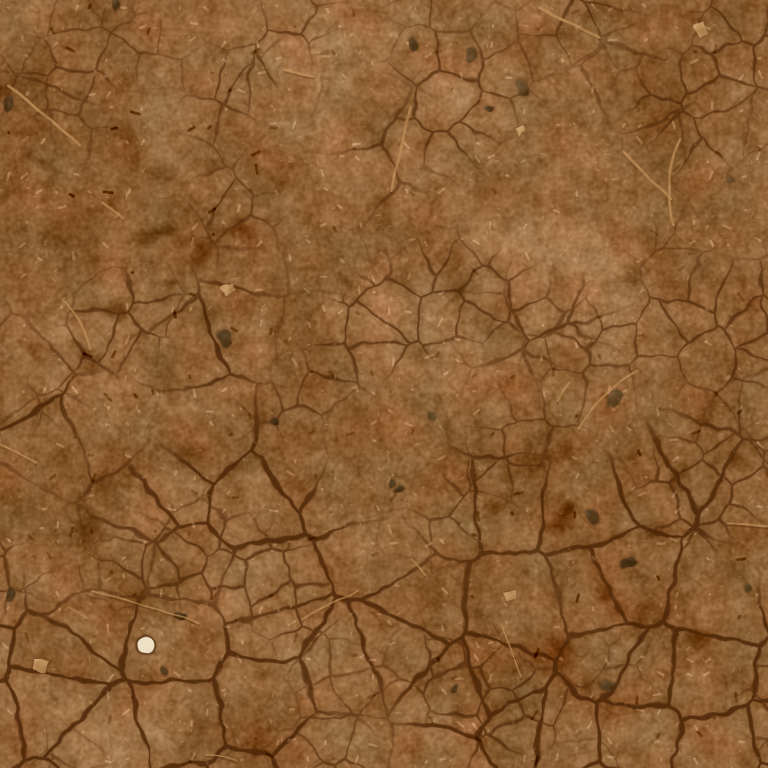
Give the GLSL for this texture, as a Shadertoy shader.

```glsl
vec2 hash2(vec2 p) {
    vec3 q = fract(p.xyx * vec3(.1031, .1030, .0973));
    q += dot(q, q.yzx + 33.33);
    return fract((q.xx + q.yz) * q.zy);
}

float gradDot(vec2 cell, vec2 offset, vec2 corner) {
    return dot(hash2(cell + corner + 91.) * 2. - 1., offset - corner);
}

float gradientNoise(vec2 p) {
    vec2 i = floor(p), f = p - i;
    vec2 u = f * f * f * (f * (f * 6. - 15.) + 10.);
    return mix(mix(gradDot(i, f, vec2(0, 0)), gradDot(i, f, vec2(1, 0)), u.x),
               mix(gradDot(i, f, vec2(0, 1)), gradDot(i, f, vec2(1, 1)), u.x), u.y);
}

vec2 noise2(vec2 p) {
    return vec2(gradientNoise(p), gradientNoise(p + 37.3));
}

// Distance to the nearest border between Voronoi cells
float cellBorder(vec2 p) {
    vec2 i = floor(p), f = p - i, nearest = vec2(0);
    float best = 9., border = 9.;
    for (int k = 0; k < 9; k++) {
        vec2 g = vec2(k % 3 - 1, k / 3 - 1);
        vec2 r = g + hash2(i + g + 17.) - f;
        if (dot(r, r) < best) { best = dot(r, r); nearest = r; }
    }
    for (int k = 0; k < 25; k++) {
        vec2 g = vec2(k % 5 - 2, k / 5 - 2);
        vec2 r = g + hash2(i + g + 17.) - f, d = r - nearest;
        if (dot(d, d) > 1e-4) border = min(border, dot((r + nearest) * .5, normalize(d)));
    }
    return border;
}

// Cracks of uneven width, fading out where strength is low
float cracks(vec2 p, float scale, float width, float strength) {
    vec2 warped = p + .014 * noise2(p * 16.) + .006 * noise2(p * 55.);
    float d = cellBorder(warped * scale) / scale;
    float w = width * (.55 + .45 * strength + 1.1 * gradientNoise(p * 38.));
    float line = 1. - smoothstep(w - .0014, w + .0016, d);
    return strength * (.85 * line + .16 * exp(-d * 170.));
}

vec2 rotate(vec2 p, float a) {
    return vec2(cos(a) * p.x + sin(a) * p.y, cos(a) * p.y - sin(a) * p.x);
}

float softFill(float d) {
    return 1. - smoothstep(-.001, .0012, d);
}

// Short flecks, one candidate per grid cell
float flecks(vec2 p, float scale, float share) {
    vec2 id = floor(p * scale), h = hash2(id + scale), k = hash2(id + 211.);
    vec2 q = rotate(fract(p * scale) - .3 - .4 * h, k.x * 6.28);
    q.x -= clamp(q.x, -.22 * k.y, .22 * k.y);
    return step(fract(h.x * 17. + k.y), share) * (1. - smoothstep(.03, .11, length(q)));
}

void mainImage(out vec4 fragColor, in vec2 fragCoord) {
    vec2 p = fragCoord / iResolution.y;

    // Mottled soil, darker at upper left and lower right
    float tone = .012 + .11 * gradientNoise(p * 4.) + .11 * gradientNoise(p * 11. + 5.)
        + .10 * gradientNoise(p * 31.) + .10 * gradientNoise(p * 78.)
        + .10 * gradientNoise(p * 170.);
    float damp = exp(-14. * dot(p - vec2(.08, .72), p - vec2(.08, .72)))
        + .8 * exp(-22. * dot(p - vec2(.82, .27), p - vec2(.82, .27)));
    tone -= .05 * damp;
    tone -= .13 * smoothstep(.14, .5, gradientNoise(p * 21. + 60.)) * (.4 + damp);
    vec3 color = vec3(.57, .39, .22) + tone;
    color += vec3(.045, -.025, -.03) * gradientNoise(p * 17. + 80.);

    // Broad plates below, broken hairline cracks throughout
    float patches = gradientNoise(p * 5. + 12.);
    float broad = smoothstep(-.25, .25, patches + .65 * (.47 - p.y));
    float fine = smoothstep(-.08, .32, gradientNoise(p * 6. + 44.) + .12 * p.x);
    float crack = max(cracks(p, 10., .0026, broad), .8 * cracks(p + 3., 18., .0016, fine));
    color = mix(color, vec3(.29, .14, .02), .85 * min(crack, 1.));

    // Fine grit
    color += .13 * flecks(p, 46., .16) + .09 * flecks(p + .37, 85., .14);
    color -= .17 * flecks(p + .71, 38., .10) * (.5 + damp);

    // Pebbles and clods; every sixth one is a pale chip
    for (int i = 0; i < 26; i++) {
        vec2 h = hash2(vec2(i, 7)), k = hash2(vec2(i, 23));
        bool pale = i % 6 == 0;
        vec2 q = rotate(p - h, k.x * 6.28) + .006 * noise2(p * 75. + float(i));
        float size = mix(.004, .012, k.y * k.y);
        vec2 box = abs(q) - size * vec2(.85, .65);
        float stone = length(q * vec2(.8, 1.25)) - size;
        float chip = length(max(box, 0.)) + min(max(box.x, box.y), 0.) - .002;
        float d = pale ? chip : stone;
        vec3 body = pale ? vec3(.77, .59, .38) : mix(vec3(.25, .18, .08), vec3(.43, .33, .19), k.x);
        body += .15 * gradientNoise(p * 110.) + 5. * dot(p - h, vec2(-.6, .8));
        color = mix(color, vec3(.28, .14, .03), .5 * (1. - smoothstep(-.002, .005, d + .001)));
        color = mix(color, body, softFill(d) * (pale ? .85 : .75));
    }

    // One white pebble
    float white = length(p - vec2(.19, .16) + .004 * noise2(p * 60.)) - .011;
    color = mix(color, vec3(.25, .12, .02), .7 * (1. - smoothstep(0., .005, white)));
    color = mix(color, vec3(.93, .88, .77), softFill(white));

    // Dry straws, straight or bent, with a thin shadow
    for (int i = 0; i < 18; i++) {
        vec2 h = hash2(vec2(i, 131)), k = hash2(vec2(i, 57));
        float halfLength = mix(.012, .075, k.y * k.y);
        vec2 q = rotate(p - h, k.x * 3.14);
        q.y += (i % 3 == 0 ? 9. : 1.) * (h.x - .5) * q.x * q.x + .003 * gradientNoise(p * 30.);
        q.x -= clamp(q.x, -halfLength, halfLength);
        float d = length(q) - mix(.0006, .0018, h.y);
        float shade = length(q + rotate(vec2(0, .003), k.x * 3.14)) - .001;
        color = mix(color, vec3(.33, .18, .05), .5 * softFill(shade));
        color = mix(color, vec3(.73, .54, .33) + .12 * gradientNoise(p * 90.), .8 * softFill(d));
    }

    fragColor = vec4(clamp(color, 0., 1.), 1.);
}
```
